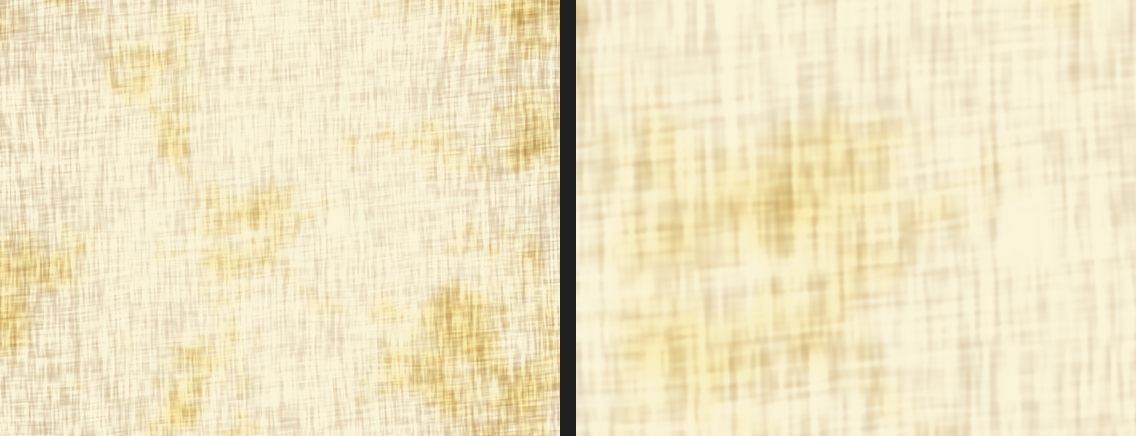
Left: the whole. Right: its middle third, enlarged.
Write a Shadertoy shader that draws this texture.

```glsl
float hash(vec2 cell) {
    uvec2 q = uvec2(ivec2(cell)) * uvec2(1597334673u, 3812015801u);
    uint h = (q.x ^ q.y) * 1597334673u;
    h = (h ^ (h >> 15)) * 2246822519u;
    h ^= h >> 13;
    return float(h >> 8) / 16777216.0;
}

float noise(vec2 p) {
    vec2 cell = floor(p), f = fract(p);
    f = f * f * (3.0 - 2.0 * f);
    return mix(mix(hash(cell), hash(cell + vec2(1, 0)), f.x),
               mix(hash(cell + vec2(0, 1)), hash(cell + vec2(1, 1)), f.x), f.y);
}

float fbm(vec2 p) {
    float sum = 0.0, weight = 0.5;
    for (int i = 0; i < 5; i++) {
        sum += weight * noise(p);
        p = mat2(1.6, 1.2, -1.2, 1.6) * p + 17.3;
        weight *= 0.5;
    }
    return sum / 0.97;
}

// Long thin fibres running along y
float threads(vec2 p) {
    return 0.5 * noise(p * vec2(215, 18))
         + 0.17 * noise(p * vec2(105, 9) + 31.0)
         + 0.33 * noise(p * vec2(290, 50) + 57.0);
}

void mainImage(out vec4 fragColor, in vec2 fragCoord) {
    vec2 uv = fragCoord / iResolution.xy;
    vec2 p = fragCoord / iResolution.y;

    // Cloth: upright fibres crossed by gently rising ones
    vec2 bend = 0.012 * vec2(noise(p * 5.0 + 3.0), noise(p * 6.0 + 40.0));
    vec2 cloth = p + bend;
    float upright = threads(cloth + vec2(0.025 * p.y, 0));
    float crossing = threads(vec2(cloth.y - 0.09 * p.x, cloth.x) + 9.0);
    float weave = mix(upright, crossing, 0.37) - 0.5;

    // Worn border, cloudy mottling and scattered soft stains
    float clouds = fbm(p * 4.0 + 70.0) - 0.5;
    float edge = length((uv - 0.5) * vec2(1.2, 0.7)) + 0.25 * clouds;
    edge = smoothstep(0.2, 0.75, edge);
    float mottle = fbm(p * 9.0 + 120.0) - 0.5;
    float stain = fbm(p * 7.5 + 23.0) + 0.04 * edge - 0.1 * weave;
    stain = smoothstep(0.52, 0.98, stain);

    // Brown shade, with softly limited highlights
    float shade = 0.025 + 0.085 * edge + 0.06 * mottle + 0.2 * stain * stain
                - weave * (0.5 + 0.42 * edge + 0.4 * stain);
    shade = 0.5 * (shade + sqrt(shade * shade + 0.0015));

    // Brown and yellow dyes absorb light from the cream cloth
    vec3 cream = vec3(0.985, 0.96, 0.855);
    vec3 brown = vec3(0.55, 0.8, 1.04);
    vec3 yellow = vec3(0.01, 0.07, 0.4);
    vec3 color = cream * exp(-brown * shade - yellow * stain);

    fragColor = vec4(clamp(color, 0.0, 1.0), 1.0);
}
```
